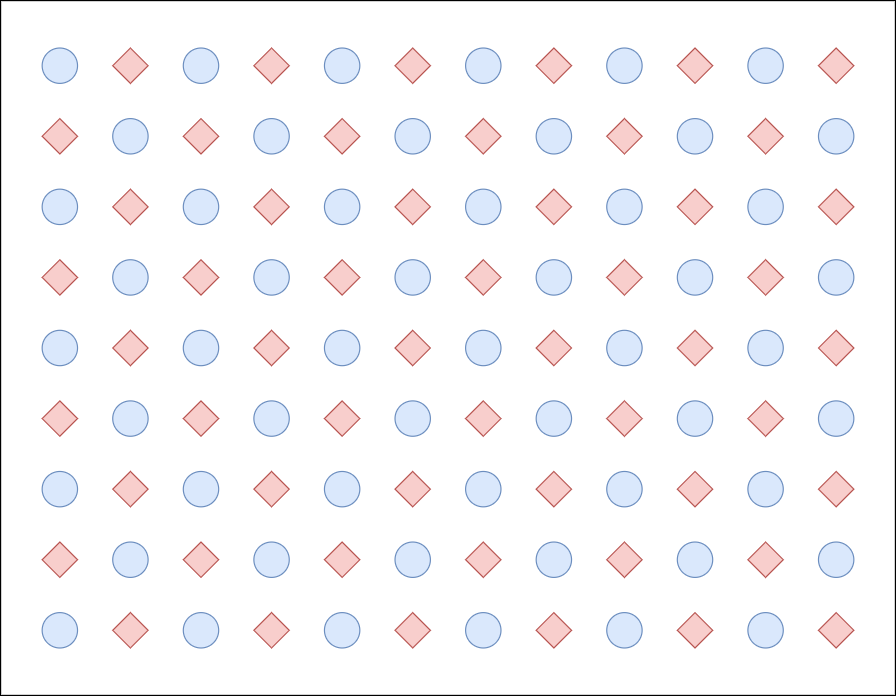
Reproduce this pattern procedurally as a Shadertoy shader.

```glsl
// Lengths are fractions of the canvas height
const vec2  GRID_COUNT    = vec2(12.0, 9.0);
const float PITCH         = 0.1014;
const float SHAPE_RADIUS  = 0.0254;
const float LINE_WIDTH    = 0.0017;
const float BORDER_WIDTH  = 0.0017;

const vec3 PAPER          = vec3(1.0);
const vec3 BORDER_INK     = vec3(0.0);
const vec3 CIRCLE_FILL    = vec3(0.855, 0.910, 0.988);
const vec3 CIRCLE_LINE    = vec3(0.424, 0.557, 0.749);
const vec3 DIAMOND_FILL   = vec3(0.973, 0.808, 0.800);
const vec3 DIAMOND_LINE   = vec3(0.722, 0.329, 0.314);

float circleDistance(vec2 p, float radius) {
    return length(p) - radius;
}

float diamondDistance(vec2 p, float radius) {
    return (abs(p.x) + abs(p.y) - radius) * inversesqrt(2.0);
}

// Share of a pixel lying inside the edge d = 0
float coverage(float d, float pixel) {
    return clamp(0.5 - d / pixel, 0.0, 1.0);
}

// Share of a pixel under a line centred on d = 0; holds for sub-pixel widths
float lineCoverage(float d, float width, float pixel) {
    return coverage(d - 0.5 * width, pixel) - coverage(d + 0.5 * width, pixel);
}

void mainImage(out vec4 fragColor, in vec2 fragCoord) {
    float pixel = 1.0 / iResolution.y;
    vec2 halfSize = 0.5 * iResolution.xy * pixel;
    vec2 p = fragCoord * pixel - halfSize;

    // Centred grid, alternating shapes like a checkerboard
    vec2 gridPos = p / PITCH + 0.5 * GRID_COUNT;
    vec2 cell = floor(gridPos);
    vec2 local = (gridPos - cell - 0.5) * PITCH;
    bool inGrid = all(greaterThanEqual(cell, vec2(0.0))) && all(lessThan(cell, GRID_COUNT));
    bool isCircle = mod(cell.x + cell.y, 2.0) < 0.5;

    float d = isCircle ? circleDistance(local, SHAPE_RADIUS)
                       : diamondDistance(local, SHAPE_RADIUS);
    vec3 fillColor = isCircle ? CIRCLE_FILL : DIAMOND_FILL;
    vec3 lineColor = isCircle ? CIRCLE_LINE : DIAMOND_LINE;

    // Fill, then outline
    vec3 color = PAPER;
    if (inGrid) {
        color = mix(color, fillColor, coverage(d, pixel));
        color = mix(color, lineColor, lineCoverage(d, LINE_WIDTH, pixel));
    }

    // Frame along the canvas edge
    vec2 inset = halfSize - abs(p);
    float edgeDistance = min(inset.x, inset.y);
    color = mix(color, BORDER_INK, coverage(edgeDistance - BORDER_WIDTH, pixel));

    fragColor = vec4(color, 1.0);
}
```
